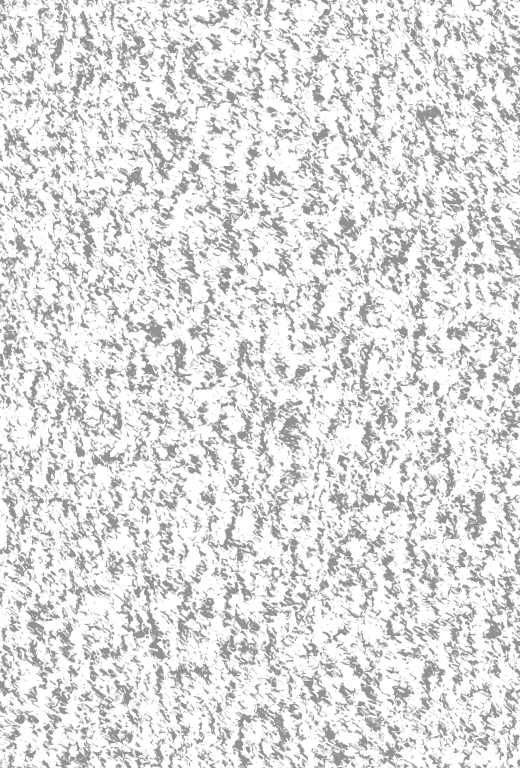
Give the GLSL for this texture, as a WebGL 2 fragment shader.

```glsl
#version 300 es
precision highp float;
precision highp int;
// Weathered bark print: ragged grey pits, thin cracks and specks on white, in upright ridges.
// Stretched octaves of gradient noise are summed into a relief, which a tonal ramp
// turns into ink; four samples per pixel smooth the edges.

uniform vec2 u_resolution;
out vec4 fragColor;

const vec3 PAPER = vec3(1.0);
const vec3 INK = vec3(0.57);
const float TAU = 6.2831853;

// Integer hash of a lattice cell, returned as an angle.
float cellAngle(ivec2 cell, uint seed) {
  uint h = uint(cell.x) * 1597334673u ^ uint(cell.y) * 3812015801u ^ seed * 668265263u;
  h = (h ^ (h >> 15)) * 2246822519u;
  h = (h ^ (h >> 13)) * 3266489917u;
  h ^= h >> 16;
  return float(h >> 8) / 16777216.0 * TAU;
}

// Slope of one lattice corner at the given offset from it.
float cornerSlope(ivec2 cell, vec2 offset, uint seed) {
  float angle = cellAngle(cell, seed);
  return dot(vec2(cos(angle), sin(angle)), offset);
}

// Gradient noise scaled to roughly unit variance.
float gradientNoise(vec2 p, uint seed) {
  ivec2 cell = ivec2(floor(p));
  vec2 f = fract(p);
  vec2 w = f * f * f * (f * (f * 6.0 - 15.0) + 10.0);
  float a = cornerSlope(cell, f, seed);
  float b = cornerSlope(cell + ivec2(1, 0), f - vec2(1.0, 0.0), seed);
  float c = cornerSlope(cell + ivec2(0, 1), f - vec2(0.0, 1.0), seed);
  float d = cornerSlope(cell + ivec2(1, 1), f - vec2(1.0), seed);
  return 4.7 * mix(mix(a, b, w.x), mix(c, d, w.x), w.y);
}

// Thin lines along the zero crossings of a noise field, centred on zero.
float crackLines(vec2 p, uint seed) {
  return 0.8 - abs(gradientNoise(p, seed));
}

// Slow sideways drift that bends the upright grain, plus a small ragged wobble.
vec2 bendGrain(vec2 p) {
  float drift = 0.010 * gradientNoise(p * vec2(3.0, 2.4), 1u);
  float wobble = 0.0020 * gradientNoise(p * vec2(21.0, 26.0), 2u);
  float ragged = 0.0011 * gradientNoise(p * vec2(130.0, 150.0), 3u);
  return p + vec2(drift + wobble + ragged, -0.8 * ragged);
}

// Depth of the bark relief: high values are pits.
float barkDepth(vec2 p) {
  vec2 q = bendGrain(p);
  vec2 slanted = q + vec2(0.25 * q.y, 0.0);
  float furrows = 0.30 * gradientNoise(q * vec2(68.0, 8.0), 4u);
  float pits = 0.56 * gradientNoise(q * vec2(74.0, 36.0), 5u);
  float cracks = 0.78 * crackLines(q * vec2(66.0, 40.0), 6u);
  float chips = 0.50 * gradientNoise(slanted * vec2(118.0, 84.0), 7u);
  float grains = 0.62 * gradientNoise(slanted * vec2(205.0, 185.0), 8u);
  float specks = 0.54 * gradientNoise(q * vec2(345.0, 320.0), 9u);
  return furrows + pits + cracks + chips + grains + specks;
}

// Share of ink at a given depth.
float inkCoverage(float depth) {
  return smoothstep(-0.20, 1.60, depth);
}

void main() {
  // Average a 2 by 2 grid of samples inside the pixel.
  float ink = 0.0;
  for (int i = 0; i < 4; i++) {
    vec2 offset = vec2(float(i % 2), float(i / 2)) * 0.5 - 0.25;
    vec2 p = (gl_FragCoord.xy + offset) / u_resolution.y;
    ink += 0.25 * inkCoverage(barkDepth(p));
  }
  fragColor = vec4(mix(PAPER, INK, ink), 1.0);
}
```
